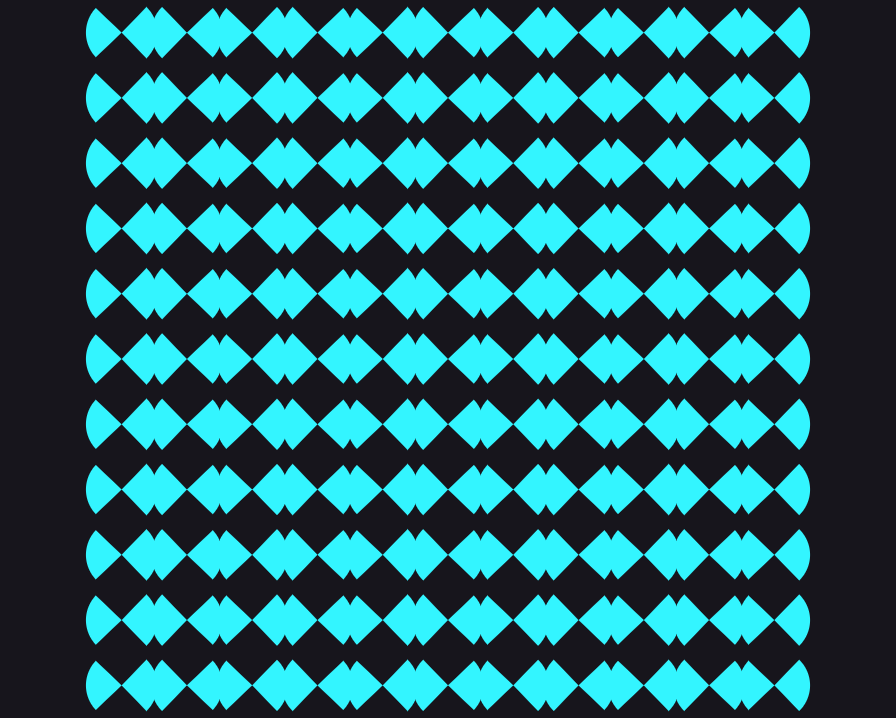
Write a WebGL 1 fragment shader that draws this pattern.

```glsl
precision highp float;

uniform vec2 u_resolution;

const float ROWS = 11.0;
const float COLUMNS = 11.0;
const float RADIUS = 0.547;        // fan radius, in cells
const float NARROW_ANGLE = 0.762;  // half opening of the fans, in radians
const float WIDE_ANGLE = 0.803;
const vec3 GROUND = vec3(0.09, 0.083, 0.11);
const vec3 CYAN = vec3(0.20, 0.96, 1.0);

// Distance to a circular fan that opens to both sides of the origin.
float fanDistance(vec2 p, float halfAngle) {
  vec2 q = abs(p);
  float edge = q.y * cos(halfAngle) - q.x * sin(halfAngle);
  return max(length(q) - RADIUS, edge);
}

// Bow tie with one narrow and one wide fan; odd columns are mirrored.
float bowTieDistance(vec2 p, float column) {
  float mirror = 1.0 - 2.0 * mod(column, 2.0);
  float halfAngle = mix(NARROW_ANGLE, WIDE_ANGLE, step(0.0, p.x * mirror));
  return fanDistance(p, halfAngle);
}

void main() {
  // Square cells: whole rows fill the height, columns are centred.
  float cellSize = u_resolution.y / ROWS;
  vec2 cell = (gl_FragCoord.xy - 0.5 * u_resolution) / cellSize;
  cell += 0.5 * vec2(COLUMNS, ROWS);

  // Union with the neighbouring columns, as the fans overlap sideways.
  float home = floor(cell.x);
  float y = fract(cell.y) - 0.5;
  float dist = 1.0;
  for (int i = -1; i <= 1; i++) {
    float column = clamp(home + float(i), 0.0, COLUMNS - 1.0);
    vec2 p = vec2(cell.x - column - 0.5, y);
    dist = min(dist, bowTieDistance(p, column));
  }

  // One pixel of edge smoothing.
  float coverage = clamp(0.5 - dist * cellSize, 0.0, 1.0);
  gl_FragColor = vec4(mix(GROUND, CYAN, coverage), 1.0);
}
```
